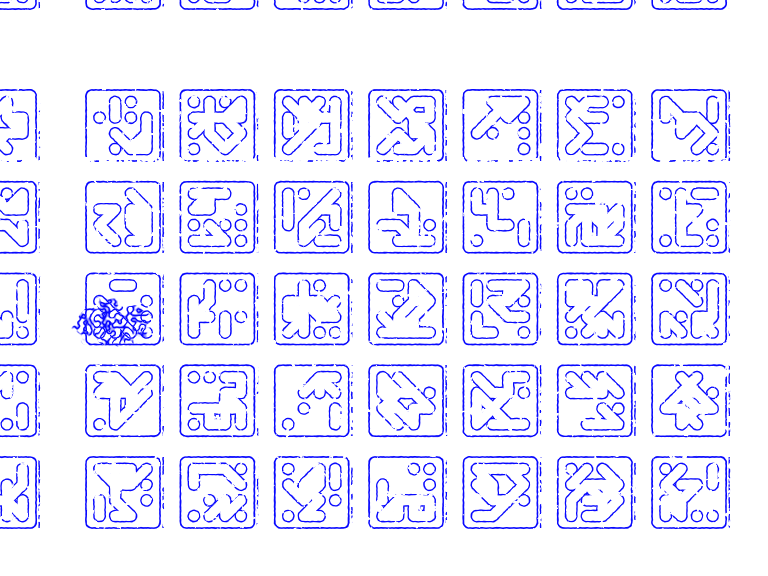
Give the GLSL for this pattern, as a WebGL 1 fragment shader.

```glsl
precision highp float;
// Blocks of rounded tiles in worn blue outline, each holding a random glyph of linked dots.

uniform vec2 u_resolution;

// Lengths are fractions of the canvas height.
const vec3 PAPER = vec3(1.0);
const vec3 INK = vec3(0.03, 0.03, 1.0);
const vec2 BLOCK_ORIGIN = vec2(0.1317, 0.0653);
const vec2 BLOCK_PERIOD = vec2(1.198, 0.901);
const vec2 BLOCK_COUNT = vec2(7.0, 5.0);
const vec2 TILE_PITCH = vec2(0.1638, 0.1593);
const vec2 TILE_HALF = vec2(0.0642, 0.0616);
const float CORNER_RADIUS = 0.010;
const float FRAME_WIDTH = 0.0028;
const float GLYPH_WIDTH = 0.0024;
const float GHOST_OFFSET = 0.0055;
const float NODE_PITCH = 0.0272;
const float NODE_RADIUS = 0.0098;
const float NODE_CHANCE = 0.78;
const float STRAIGHT_CHANCE = 0.42;
const float DIAGONAL_CHANCE = 0.40;
const float JITTER = 0.0009;
const vec2 SMUDGE_CENTER = vec2(0.196, 0.438);
const vec2 SMUDGE_RADIUS = vec2(0.068, 0.040);

float hash(vec2 p) {
  vec3 q = fract(vec3(p.xyx) * 0.1031);
  q += dot(q, q.yzx + 33.33);
  return fract((q.x + q.y) * q.z);
}

vec2 gradient(vec2 cell) {
  float angle = 6.2832 * hash(cell + 57.0);
  return vec2(cos(angle), sin(angle));
}

float gradientNoise(vec2 p) {
  vec2 i = floor(p), f = fract(p);
  vec2 u = f * f * f * (f * (f * 6.0 - 15.0) + 10.0);
  vec2 e = vec2(1.0, 0.0);
  float low = mix(dot(gradient(i), f), dot(gradient(i + e), f - e), u.x);
  float high = mix(dot(gradient(i + e.yx), f - e.yx), dot(gradient(i + 1.0), f - 1.0), u.x);
  return mix(low, high, u.y);
}

float roundedBox(vec2 p, vec2 halfSize, float radius) {
  vec2 q = abs(p) - halfSize + radius;
  return length(max(q, 0.0)) + min(max(q.x, q.y), 0.0) - radius;
}

float segment(vec2 p, vec2 a, vec2 b) {
  vec2 ab = b - a;
  return length(p - a - ab * clamp(dot(p - a, ab) / dot(ab, ab), 0.0, 1.0));
}

float stroke(float d, float width) {
  return clamp(0.5 + (0.5 * width - abs(d)) * u_resolution.y, 0.0, 1.0);
}

bool nodePresent(vec2 node, vec2 seed) {
  vec2 inside = step(vec2(0.0), node) * step(node, vec2(3.0));
  return inside.x * inside.y > 0.5 && hash(seed + node) < NODE_CHANCE;
}

// Distance to a 4 by 4 lattice of dots with random links to their neighbours.
float glyph(vec2 p, vec2 seed) {
  vec2 g = p / NODE_PITCH + 1.5;
  float d = 10.0;
  for (int y = 0; y < 4; y++) {
    for (int x = 0; x < 4; x++) {
      vec2 node = vec2(float(x), float(y));
      if (!nodePresent(node, seed)) continue;
      d = min(d, length(g - node));
      for (int k = 0; k < 4; k++) {
        // Directions: right-down, right, right-up, up.
        vec2 dir = k < 3 ? vec2(1.0, float(k) - 1.0) : vec2(0.0, 1.0);
        float chance = dir.x * dir.y == 0.0 ? STRAIGHT_CHANCE : DIAGONAL_CHANCE;
        if (hash(seed + node * 5.0 + float(k) * 7.3 + 91.0) < chance
            && nodePresent(node + dir, seed)) {
          d = min(d, segment(g, node, node + dir));
        }
      }
    }
  }
  return d * NODE_PITCH - NODE_RADIUS;
}

void main() {
  vec2 uv = gl_FragCoord.xy / u_resolution.y;
  vec2 shake = vec2(gradientNoise(uv * 170.0), gradientNoise(uv * 170.0 + 40.0));
  vec2 p = uv + JITTER * shake;

  // Locate the block, then the tile inside it.
  vec2 q = p - BLOCK_ORIGIN;
  vec2 block = floor(q / BLOCK_PERIOD);
  vec2 local = q - block * BLOCK_PERIOD;
  vec2 tile = min(floor(local / TILE_PITCH), BLOCK_COUNT - 1.0);
  vec2 t = local - (tile + 0.5) * TILE_PITCH;
  vec2 seed = (block * BLOCK_COUNT + tile + 20.0) * 17.0;

  // Frame, with gaps that are worst along the lower edge of the top row.
  float wear = gradientNoise(uv * 75.0 + 9.0) + 0.5 * gradientNoise(uv * 190.0);
  float topRow = step(3.5, tile.y) * step(t.y, -0.9 * TILE_HALF.y);
  float box = roundedBox(t, TILE_HALF, CORNER_RADIUS);
  float frame = stroke(box, FRAME_WIDTH);
  frame *= smoothstep(-0.52, -0.36, wear - 0.55 * topRow);

  // Broken second line beside the right edge of some tiles.
  float ghost = stroke(t.x - TILE_HALF.x - GHOST_OFFSET, GLYPH_WIDTH);
  ghost *= step(abs(t.y), TILE_HALF.y) * smoothstep(0.05, 0.25, wear + 0.35 * hash(seed) - 0.1);

  // Glyph outline.
  float ink = max(frame, ghost);
  if (box < 0.0) {
    float outline = stroke(glyph(t, seed), GLYPH_WIDTH);
    ink = max(ink, outline * smoothstep(-0.40, -0.22, wear));
  }

  // One scribbled smudge across a tile edge.
  float reach = length((uv - SMUDGE_CENTER) / SMUDGE_RADIUS) + 0.6 * gradientNoise(uv * 45.0);
  float scribble = stroke(gradientNoise(uv * 95.0) / 120.0, GLYPH_WIDTH);
  ink = max(ink, scribble * (1.0 - smoothstep(0.85, 1.0, reach)));

  gl_FragColor = vec4(mix(PAPER, INK, ink), 1.0);
}
```
